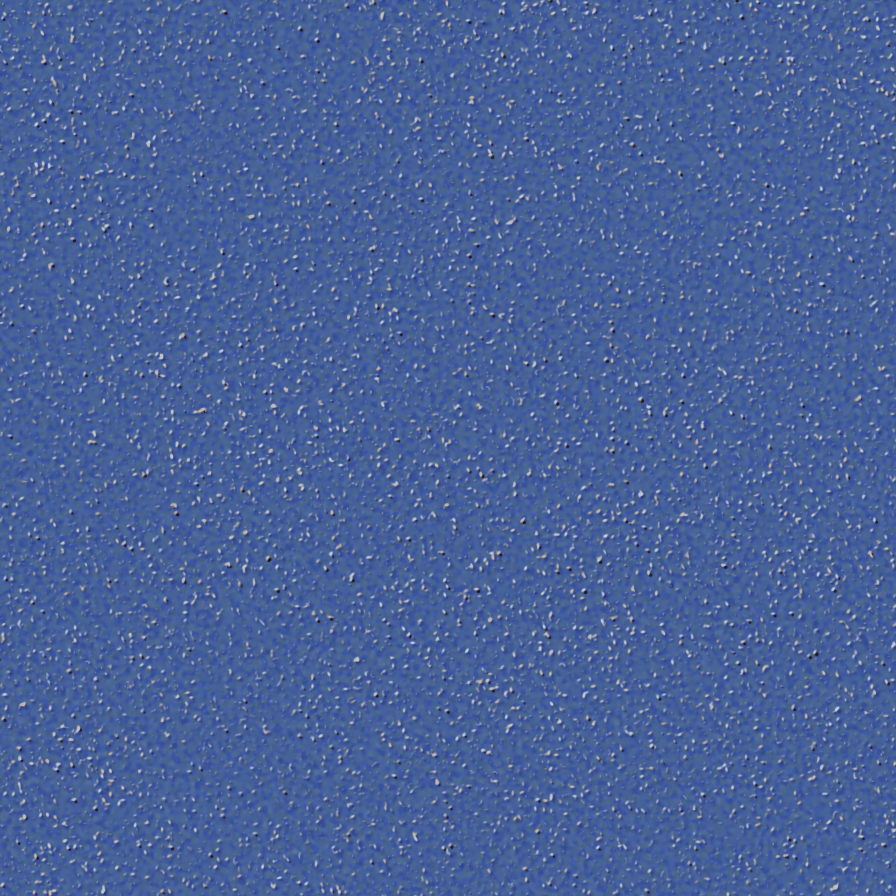
A Shadertoy shader for this texture:

```glsl
vec4 hash4(vec2 p) {
    vec4 q = fract(p.xyxy * vec4(0.1031, 0.1030, 0.0973, 0.1099));
    q += dot(q, q.wzxy + 33.33);
    return fract((q.xxyz + q.yzzw) * q.zywx);
}

// Scattered tilted grains: x = lit face, y = soft shadow, z = dark pit, w = warmth
vec4 grains(vec2 uv, float cells, float seed) {
    vec2 p = uv * cells, id = floor(p);
    vec4 sum = vec4(0.0);
    for (int y = -1; y <= 1; y++)
    for (int x = -1; x <= 1; x++) {
        vec2 cell = id + vec2(x, y);
        vec4 place = hash4(cell + seed), kind = hash4(cell + seed + 57.0);
        vec2 d = p - cell - 0.1 - 0.8 * place.xy;
        float angle = 1.1 + 2.2 * (place.z - 0.5);
        vec2 along = vec2(cos(angle), sin(angle));
        vec2 q = vec2(dot(d, along), dot(d, vec2(-along.y, along.x)));
        float strength = pow(place.w, 2.2);
        float lit = strength * exp(-dot(q * q, vec2(8.0, 22.0)));
        vec2 s = d - vec2(0.27, -0.30);
        float shadow = strength * exp(-10.0 * dot(s, s));
        float pit = strength * pow(kind.x, 3.5) * exp(-16.0 * dot(s, s));
        sum += vec4(lit, shadow, pit, lit * kind.y);
    }
    return sum;
}

// Fine ripples: each cell is a small bump slope facing its own way, so it averages out
vec2 ripples(vec2 uv, float cells) {
    vec2 p = uv * cells, id = floor(p), sum = vec2(0.0);
    for (int y = -1; y <= 1; y++)
    for (int x = -1; x <= 1; x++) {
        vec2 cell = id + vec2(x, y);
        vec4 rnd = hash4(cell + 211.0);
        vec2 d = p - cell - rnd.xy;
        vec2 slope = rnd.zw * 2.0 - 1.0;
        sum += vec2(dot(d, slope), dot(d, vec2(-slope.y, slope.x))) * exp(-5.0 * dot(d, d));
    }
    return sum;
}

void mainImage(out vec4 fragColor, in vec2 fragCoord) {
    vec2 uv = fragCoord / iResolution.y;

    // Broad drifts of denser and calmer grain
    float density = 0.98
        + 0.07 * sin(7.0 * uv.x + 9.0 * uv.y + 1.5 * sin(5.0 * uv.x))
        + 0.05 * sin(13.0 * uv.x - 8.0 * uv.y + 2.0);

    // Blue ground, from violet blue to grey blue
    vec2 slope = ripples(uv, 124.0);
    float tone = clamp(0.56 + 3.6 * slope.x, 0.0, 1.0);
    vec3 color = mix(vec3(0.235, 0.335, 0.625), vec3(0.275, 0.385, 0.615), min(tone * 2.0, 1.0));
    color = mix(color, vec3(0.295, 0.405, 0.565), max(tone * 2.0 - 1.0, 0.0));
    color += 0.12 * slope.y;

    // Raised grains: shadow, pit and pale highlight
    vec4 g = density * (grains(uv, 118.0, 11.0) + 0.5 * grains(uv, 163.0, 83.0));
    color = mix(color, vec3(0.16, 0.23, 0.51), min(0.75 * g.y, 0.85));
    color = mix(color, vec3(0.15, 0.10, 0.14), smoothstep(0.20, 0.65, g.z));
    vec3 pale = mix(vec3(0.74, 0.80, 0.85), vec3(0.77, 0.68, 0.60), g.w / (g.x + 0.001));
    color = mix(color, pale, smoothstep(0.08, 0.95, g.x));

    fragColor = vec4(color, 1.0);
}
```
